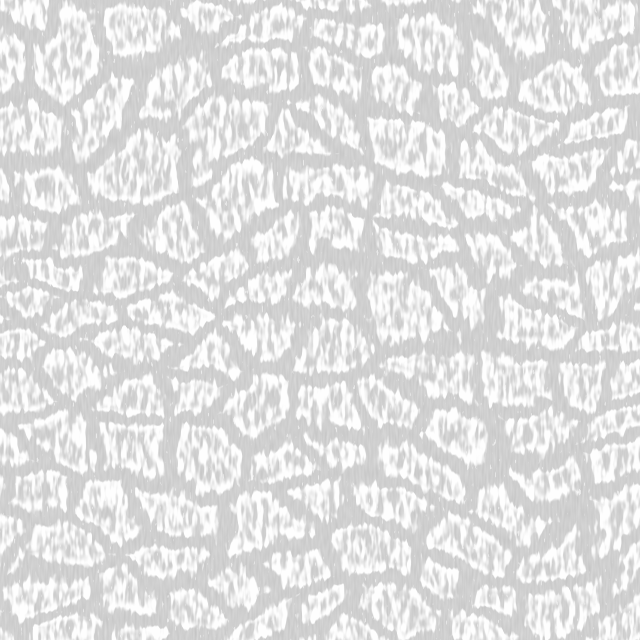
Give the GLSL for this pattern, as a WebGL 2 fragment shader.

```glsl
#version 300 es
precision highp float;
// Pale animal coat: white, streaky patches on a soft grey ground.
// Bent, brick-staggered Voronoi cells give the wide patches; gradient noise
// stretched along y gives the tufts, ragged rims and fine hairs.

uniform vec2 u_resolution;
out vec4 fragColor;

// Integer hash: two random values in 0..1 per lattice point
vec2 hash2(vec2 cell) {
    uvec2 k = uvec2(ivec2(cell)) * uvec2(1597u, 3812u) + uvec2(7129u, 911u);
    k = k * 1664525u + 1013904223u;
    k.x += k.y * 1664525u;
    k.y += k.x * 1664525u;
    k ^= k >> 16u;
    k.x += k.y * 1664525u;
    k.y += k.x * 1664525u;
    k ^= k >> 16u;
    return vec2(k & 65535u) / 65535.0;
}

float cornerSlope(vec2 corner, vec2 offset) {
    return dot(hash2(corner) * 2.0 - 1.0, offset);
}

float gradientNoise(vec2 p) {
    vec2 i = floor(p), f = fract(p);
    vec2 u = f * f * f * (f * (f * 6.0 - 15.0) + 10.0);
    vec2 e = vec2(1.0, 0.0);
    float low = mix(cornerSlope(i, f), cornerSlope(i + e, f - e), u.x);
    float high = mix(cornerSlope(i + e.yx, f - e.yx), cornerSlope(i + 1.0, f - 1.0), u.x);
    return mix(low, high, u.y);
}

vec2 noise2(vec2 p) {
    return vec2(gradientNoise(p), gradientNoise(p + vec2(37.3, 71.9)));
}

// Centre of a patch; odd rows are shifted by half a cell
vec2 patchSite(vec2 cell, vec2 grid) {
    vec2 stagger = vec2(0.5 * mod(cell.y, 2.0), 0.0);
    return (cell + stagger + 0.5 + 0.8 * (hash2(cell + 300.0) - 0.5)) / grid;
}

// Distance to the nearest border between cells, in canvas units
float borderDistance(vec2 p) {
    vec2 grid = vec2(9.0, 12.5);
    vec2 stretch = vec2(1.0, 1.5); // heights count more, so cells grow wide
    vec2 home = floor(p * grid);
    vec2 nearest = vec2(9.0);
    for (int y = -2; y <= 2; y++)
    for (int x = -2; x <= 2; x++) {
        vec2 toSite = (patchSite(home + vec2(x, y), grid) - p) * stretch;
        if (dot(toSite, toSite) < dot(nearest, nearest)) nearest = toSite;
    }
    float border = 1.0;
    for (int y = -3; y <= 3; y++)
    for (int x = -3; x <= 3; x++) {
        vec2 toSite = (patchSite(home + vec2(x, y), grid) - p) * stretch;
        vec2 across = toSite - nearest;
        if (dot(across, across) > 1e-8)
            border = min(border, dot(0.5 * (nearest + toSite), across) / length(across * stretch));
    }
    return border;
}

void main() {
    vec2 p = gl_FragCoord.xy / u_resolution.y;

    // Broad bends tilt the rows, smaller ones make the outlines irregular
    vec2 bent = p + vec2(0.06, 0.15) * noise2(p * 2.6 + 4.0);
    bent += 0.028 * noise2(p * 12.0 + 20.0);
    bent += 0.012 * noise2(p * 32.0 + 60.0);

    // Tufts: vertical streaks in two sizes
    float streaks = gradientNoise(p * vec2(105.0, 33.0))
                  + 0.6 * gradientNoise(p * vec2(210.0, 64.0) + 9.0);

    // Denser white near the rim of a patch, open towards its middle
    float depth = borderDistance(bent) - 0.0105 + 0.014 * streaks;
    float body = smoothstep(-0.002, 0.005, depth);
    float hollow = smoothstep(0.003, 0.016, depth);
    float tufts = smoothstep(-0.23, 0.27, streaks + 0.24 - 0.24 * hollow);

    // Fine hairs and a few bright flecks over the ground
    float hairs = gradientNoise(p * vec2(300.0, 48.0) + 50.0);
    float flecks = smoothstep(0.34, 0.52, gradientNoise(p * vec2(250.0, 80.0) + 90.0));
    float ground = 0.812 + 0.06 * hairs + 0.1 * flecks;

    float shade = mix(ground, 0.995, body * tufts);
    fragColor = vec4(vec3(shade), 1.0);
}
```
